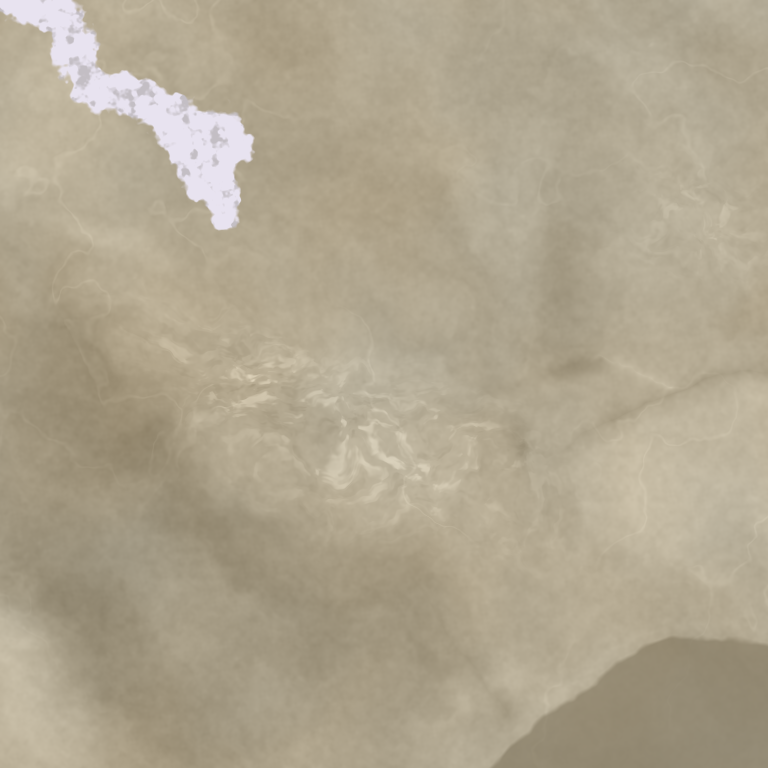
Give the GLSL for this texture, as a WebGL 2 fragment shader.

```glsl
#version 300 es
precision highp float;
// Weathered beige stone with cloudy stains, creases, pale speckle and a chipped white patch.
uniform vec2 u_resolution;
out vec4 fragColor;

float hash(vec2 cell) {
    uvec2 q = uvec2(ivec2(cell)) * uvec2(1597334677u, 3812015801u);
    uint n = (q.x ^ q.y) * 1597334677u;
    n = (n ^ (n >> 15)) * 2246822519u;
    return float((n ^ (n >> 13)) >> 8) / 16777216.0;
}

float noise(vec2 p) {
    vec2 i = floor(p), f = fract(p);
    f = f * f * (3.0 - 2.0 * f);
    return mix(mix(hash(i), hash(i + vec2(1, 0)), f.x),
               mix(hash(i + vec2(0, 1)), hash(i + vec2(1, 1)), f.x), f.y);
}

// Fractal noise, centred on zero
float fbm(vec2 p, int octaves) {
    float sum = 0.0, amp = 0.5;
    for (int i = 0; i < octaves; i++) {
        sum += amp * (noise(p) - 0.5);
        p = mat2(1.6, 1.2, -1.2, 1.6) * p + 17.3;
        amp *= 0.55;
    }
    return sum;
}

// Soft elliptical stain, turned by an angle
float stain(vec2 p, vec2 centre, vec2 radius, float angle) {
    vec2 d = p - centre;
    float c = cos(angle), s = sin(angle);
    d = vec2(c * d.x + s * d.y, c * d.y - s * d.x) / radius;
    return exp(-dot(d, d));
}

// Distance to a segment in x, position along it in y
vec2 segment(vec2 p, vec2 a, vec2 b) {
    float h = clamp(dot(p - a, b - a) / dot(b - a, b - a), 0.0, 1.0);
    return vec2(length(p - mix(a, b, h)), h);
}

// Signed distance to the tapered white patch
float patchDistance(vec2 p) {
    vec3 spine[6] = vec3[6](vec3(-0.01, 1.01, 0.024), vec3(0.08, 0.973, 0.024),
        vec3(0.115, 0.885, 0.026), vec3(0.195, 0.862, 0.028),
        vec3(0.275, 0.812, 0.05), vec3(0.298, 0.718, 0.014));
    float d = 1.0;
    for (int i = 0; i < 5; i++) {
        vec2 s = segment(p, spine[i].xy, spine[i + 1].xy);
        d = min(d, s.x - mix(spine[i].z, spine[i + 1].z, s.y));
    }
    return d;
}

void main() {
    vec2 p = gl_FragCoord.xy / u_resolution;
    float pixel = 1.0 / u_resolution.y;
    vec2 warp = vec2(fbm(p * 7.0, 5), fbm(p * 7.0 + 41.0, 5));
    vec2 w = p + 0.13 * warp;

    // Broad light and dark stains
    float tone = -0.012;
    tone -= 0.11 * stain(w, vec2(0.11, 0.22), vec2(0.21, 0.075), -1.05);
    tone -= 0.08 * stain(w, vec2(0.21, 0.38), vec2(0.22, 0.07), -0.8);
    tone -= 0.05 * stain(w, vec2(0.05, 0.54), vec2(0.16, 0.09), -0.4);
    tone -= 0.06 * stain(w, vec2(0.46, 0.2), vec2(0.2, 0.1), -0.7);
    tone -= 0.05 * stain(w, vec2(0.28, 0.07), vec2(0.12, 0.1), 0.0);
    tone -= 0.06 * stain(w, vec2(0.755, 0.65), vec2(0.035, 0.17), 0.0);
    tone -= 0.09 * stain(w, vec2(0.77, 0.515), vec2(0.045, 0.018), -0.1);
    tone -= 0.06 * stain(w, vec2(0.67, 0.4), vec2(0.018, 0.04), 0.2);
    tone -= 0.03 * stain(w, vec2(0.9, 0.57), vec2(0.12, 0.05), 0.0);
    tone += 0.06 * stain(w, vec2(0.05, 0.83), vec2(0.16, 0.11), -0.6);
    tone += 0.07 * stain(w, vec2(0.17, 0.69), vec2(0.08, 0.018), -0.3);
    tone += 0.06 * stain(w, vec2(0.0, 0.11), vec2(0.14, 0.08), -1.0);
    tone += 0.04 * stain(w, vec2(0.63, 0.12), vec2(0.11, 0.035), 0.6);

    // Cloudy mottling, drawn out along the falling diagonal
    vec2 along = mat2(0.8, 0.6, -0.6, 0.8) * w;
    tone += 0.12 * fbm(along * vec2(6.0, 10.0) + 5.0, 5);
    tone += 0.045 * fbm(w * 32.0, 3);
    tone += 0.05 * fbm(p * 120.0, 2);

    // Pale speckle gathered in a band
    float band = stain(w, vec2(0.3, 0.54), vec2(0.09, 0.06), -0.5)
               + stain(w, vec2(0.49, 0.42), vec2(0.2, 0.08), -0.3)
               + 0.6 * stain(w, vec2(0.9, 0.7), vec2(0.09, 0.06), 0.0);
    float flecks = fbm(w * vec2(48.0, 66.0) + 9.0, 3);
    tone += band * (0.025 + 0.11 * smoothstep(0.02, 0.25, flecks)
                          - 0.05 * smoothstep(0.05, 0.28, -flecks));

    // Faint pale veins
    float vein = abs(fbm(p * 5.0 + 0.5 * warp + 23.0, 4));
    tone += 0.028 * smoothstep(0.015, 0.0, vein) * smoothstep(-0.05, 0.2, fbm(p * 4.0 + 60.0, 2) + 0.05);

    // Raised ridge at right: dark line above a pale slope
    float ridge = p.y - 0.51 + 1.45 * (1.0 - p.x) * (1.0 - p.x) + 0.05 * warp.y;
    float ridgeFade = smoothstep(0.66, 0.84, p.x);
    tone -= 0.05 * ridgeFade * exp(-abs(ridge) / 0.007);
    tone += 0.065 * ridgeFade * smoothstep(0.005, -0.04, ridge) * smoothstep(-0.34, -0.1, ridge);
    vec2 glint = segment(w, vec2(0.79, 0.527), vec2(0.89, 0.502));
    tone += 0.06 * exp(-glint.x / 0.006);

    // Diagonal crease
    vec2 crease = segment(p + 0.05 * warp, vec2(0.51, 0.26), vec2(0.67, 0.07));
    tone -= 0.065 * crease.y * exp(-crease.x / 0.014);

    // Dark corner under a ragged pale lip
    float corner = p.y - 0.165 + 1.7 * (p.x - 0.94) * (p.x - 0.94) + 0.07 * warp.x;
    tone += 0.03 * smoothstep(0.6, 0.7, p.x) * exp(-abs(corner - 0.02) / 0.018);
    tone = mix(tone, -0.125 + 0.35 * tone, smoothstep(0.004, -0.005, corner));

    // Stone colour with slight warm and cool drift
    float warmth = fbm(w * 4.0 + 80.0, 3) + 0.35 * stain(p, vec2(0.2, 0.48), vec2(0.3, 0.16), -0.6) - 0.05;
    vec3 colour = vec3(0.71, 0.67, 0.58) + tone * vec3(0.98, 1.0, 1.02)
                + warmth * vec3(0.025, -0.005, -0.04);

    // White patch with crumbly edge and grey pits
    float d = patchDistance(p + 0.03 * warp) + 0.035 * fbm(p * 55.0 + 3.0, 3);
    float pits = smoothstep(0.06, 0.24, fbm(p * 75.0 + 12.0, 3));
    vec3 white = mix(vec3(0.91, 0.89, 0.94), vec3(0.75, 0.73, 0.75), 0.9 * pits);
    float edge = 0.002 + pixel;
    colour = mix(colour, white, smoothstep(edge, -edge, d));

    fragColor = vec4(colour, 1.0);
}
```
